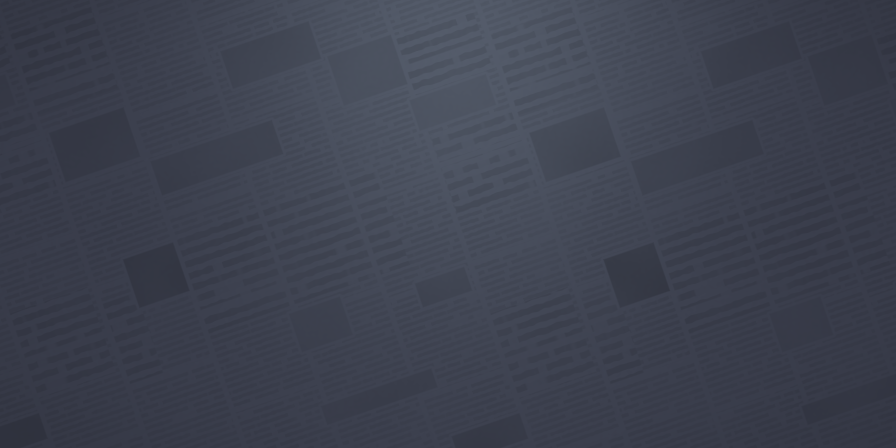
A WebGL 2 fragment shader for this background:

```glsl
#version 300 es
precision highp float;
// Slanted, faded newsprint columns on slate blue, lit by a soft glow from above.

uniform vec2 u_resolution;
out vec4 fragColor;

// Light and colour
const vec3 SLATE = vec3(0.217, 0.230, 0.284);
const vec3 GLOW = vec3(0.106, 0.122, 0.124);
const vec2 GLOW_CENTER = vec2(1.02, 0.94);
const vec2 GLOW_SIZE = vec2(0.52, 0.66);
const float VIGNETTE = 0.07;
const float GRAIN = 0.012;

// Page layout, in units of the canvas height
const float TILT = 0.33;
const float REPEAT = 1.0725;        // horizontal distance between page copies
const float PAGE_LEFT = 0.315;
const float COLUMNS = 5.0;
const float GUTTER = 0.006;
const float STORY_HEIGHT = 0.23;
const float SMALL_PITCH = 0.0145;
const float LARGE_PITCH = 0.0265;
const float SMALL_INK = 0.055;
const float LARGE_INK = 0.085;

// Filled panels: center, half size
const int PANEL_COUNT = 10;
const vec4 PANELS[PANEL_COUNT] = vec4[](
    vec4(0.419, 0.572, 0.088, 0.058), vec4(0.668, 0.456, 0.143, 0.040),
    vec4(0.455, 0.252, 0.059, 0.057), vec4(0.856, 0.634, 0.104, 0.044),
    vec4(1.049, 0.532, 0.075, 0.058), vec4(1.206, 0.402, 0.090, 0.036),
    vec4(1.053, 0.019, 0.058, 0.028), vec4(0.767, 0.029, 0.060, 0.045),
    vec4(0.838, -0.166, 0.130, 0.022), vec4(1.042, -0.332, 0.080, 0.030));
const float PANEL_INK[PANEL_COUNT] = float[](
    0.10, 0.09, 0.15, 0.08, 0.07, 0.05, 0.08, 0.06, 0.08, 0.10);

// Areas set in large type: center, half size
const int LARGE_COUNT = 6;
const vec4 LARGE_AREAS[LARGE_COUNT] = vec4[](
    vec4(0.758, 0.206, 0.240, 0.115), vec4(0.400, 0.770, 0.110, 0.095),
    vec4(1.220, 0.515, 0.095, 0.070), vec4(1.230, 0.255, 0.095, 0.095),
    vec4(1.220, -0.170, 0.095, 0.100), vec4(0.360, 0.130, 0.040, 0.100));

float hash(vec2 p) {
    p = fract(p * vec2(0.1031, 0.1137));
    p += dot(p, p.yx + 33.33);
    return fract((p.x + p.y) * p.x * 17.17);
}

vec2 gradientAt(vec2 cell) {
    float a = 6.2832 * hash(cell);
    return vec2(cos(a), sin(a));
}

float gradientNoise(vec2 p) {
    vec2 i = floor(p), f = fract(p);
    vec2 w = f * f * f * (f * (f * 6.0 - 15.0) + 10.0);
    vec2 e = vec2(0.0, 1.0);
    float low = mix(dot(gradientAt(i), f), dot(gradientAt(i + e.yx), f - e.yx), w.x);
    float high = mix(dot(gradientAt(i + e), f - e), dot(gradientAt(i + e.yy), f - e.yy), w.x);
    return mix(low, high, w.y);
}

float boxDistance(vec2 p, vec4 box) {
    vec2 d = abs(p - box.xy) - box.zw;
    return length(max(d, 0.0)) + min(max(d.x, d.y), 0.0);
}

float fillMask(float d, float pixel) {
    return 1.0 - smoothstep(-pixel, pixel, d);
}

// Rows of ragged strokes, broken into words
float textRows(vec2 p, float pitch, float pixel) {
    float row = floor(p.y / pitch);
    float offset = abs(fract(p.y / pitch) - 0.5) * pitch;
    float ragged = gradientNoise(p * 1.6 / pitch + 40.0);
    float stroke = fillMask(offset - pitch * (0.27 + 0.13 * ragged), pixel * 0.8);
    float word = gradientNoise(vec2(p.x * 0.65 / pitch + 50.0, row * 7.37 + 300.3));
    return stroke * (1.0 - 0.85 * smoothstep(0.2, 0.3, word));
}

// Tilted page coordinates; the seam between copies follows a column edge
vec2 pagePosition(vec2 p) {
    vec2 along = vec2(cos(TILT), sin(TILT));
    vec2 q = vec2(dot(p, along), dot(p, vec2(-along.y, along.x)));
    float copy = floor((q.x - PAGE_LEFT) / (REPEAT * along.x));
    return q + copy * REPEAT * vec2(-along.x, along.y);
}

float pageInk(vec2 q, float pixel) {
    float width = REPEAT * cos(TILT) / COLUMNS;
    float column = (q.x - PAGE_LEFT) / width;
    float story = q.y / STORY_HEIGHT + hash(vec2(floor(column) + 3.0, 8.0));
    float sideGap = (0.5 - abs(fract(column) - 0.5)) * width;
    float storyGap = (0.5 - abs(fract(story) - 0.5)) * STORY_HEIGHT;
    float printed = smoothstep(-pixel, pixel, min(sideGap, storyGap) - GUTTER);

    float large = 0.0;
    for (int i = 0; i < LARGE_COUNT; i++)
        large = max(large, fillMask(boxDistance(q, LARGE_AREAS[i]), pixel));
    float ink = mix(SMALL_INK * textRows(q, SMALL_PITCH, pixel),
                    LARGE_INK * textRows(q, LARGE_PITCH, pixel), large) * printed;

    // Panels clear a thin margin in the text before they are filled
    for (int i = 0; i < PANEL_COUNT; i++) {
        float d = boxDistance(q, PANELS[i]);
        ink *= 1.0 - fillMask(d - GUTTER, pixel);
        ink += PANEL_INK[i] * fillMask(d, pixel);
    }
    return ink;
}

void main() {
    float pixel = 1.0 / u_resolution.y;
    vec2 p = gl_FragCoord.xy * pixel;
    vec2 q = pagePosition(p);

    vec2 fromGlow = (p - GLOW_CENTER) / GLOW_SIZE;
    vec3 color = SLATE + GLOW * exp(-dot(fromGlow, fromGlow));
    vec2 fromMiddle = gl_FragCoord.xy / u_resolution - 0.5;
    color *= 1.0 - VIGNETTE * smoothstep(0.2, 0.5, dot(fromMiddle, fromMiddle));

    float wear = 1.0 + 0.5 * gradientNoise(p * 7.0 + 20.0);
    color *= 1.02 - pageInk(q, pixel) * wear;
    color *= 1.0 + GRAIN * gradientNoise(p * 90.0 + 11.0);
    fragColor = vec4(color, 1.0);
}
```
